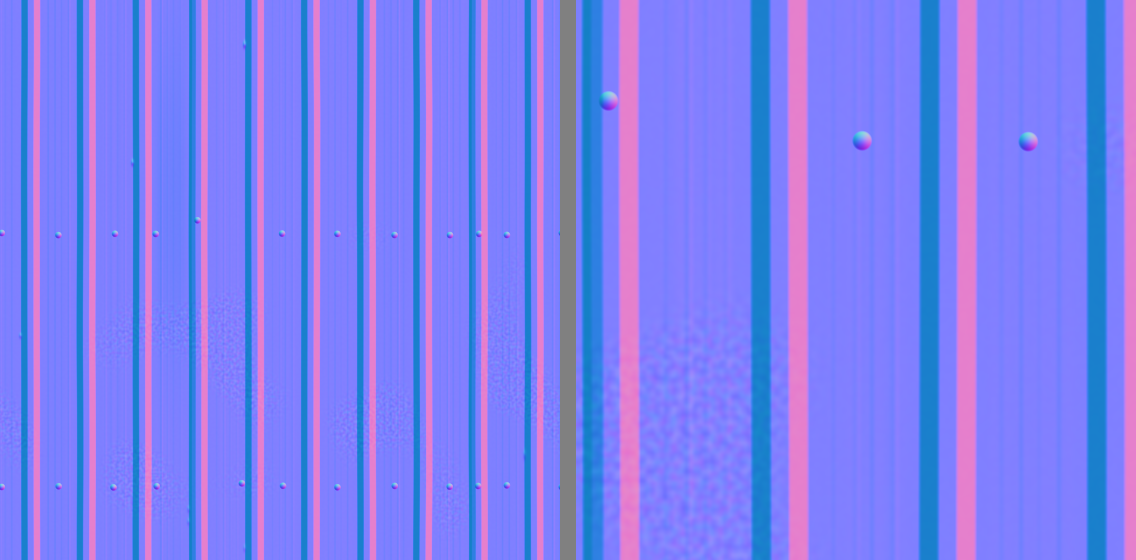
Left, the full canvas; right, a detail of the centre.
This texture map is drawn by a Shadertoy shader. Its source:

```glsl
// Tangent-space normal map of ribbed sheet metal cladding: ten raised ribs,
// a lapped joint on every fifth, faint swage lines, two rows of screws, light wear.
// Surface tilts (normal.xy / normal.z) are summed, then normalized and encoded.

#define RIBS 10.0          // ribs across the tile
#define LAP_EVERY 5.0      // one lapped joint per this many ribs
#define FLANK_TILT 1.33    // steepness of the rib flanks
#define FLANK_POS 0.111    // flank distance from the rib centre, in rib pitches
#define FLANK_HALF 0.054   // half width of a flank
#define EDGE_SOFT 0.016    // bend softness, in rib pitches
#define SWAGE_TILT 0.13    // strength of the fine lines in the pans
#define SCREW_RADIUS 0.0054
#define SCREW_ROWS vec2(0.1315, 0.582)
#define PEEL_TILT 0.20     // strength of the rough coating patches
#define DENTS 7

float hash(vec2 p) {
    vec3 q = fract(vec3(p.xyx) * 0.1031);
    q += dot(q, q.yzx + 33.33);
    return fract((q.x + q.y) * q.z);
}

// Gradient noise that wraps after a whole number of cells
float corner(vec2 cell, vec2 offset, vec2 period) {
    float angle = 6.2832 * hash(mod(cell, period) + 7.0);
    return dot(vec2(cos(angle), sin(angle)), offset);
}

float gradientNoise(vec2 p, vec2 period) {
    vec2 i = floor(p), f = p - i;
    vec2 w = f * f * f * (f * (f * 6.0 - 15.0) + 10.0);
    vec2 e = vec2(1.0, 0.0);
    float low = mix(corner(i, f, period), corner(i + e.xy, f - e.xy, period), w.x);
    float high = mix(corner(i + e.yx, f - e.yx, period), corner(i + e.xx, f - e.xx, period), w.x);
    return mix(low, high, w.y);
}

float band(float x, float halfWidth, float soft) {
    return 1.0 - smoothstep(halfWidth - soft, halfWidth + soft, abs(x));
}

// Shortest offset between two points of the repeating tile
vec2 wrapDelta(vec2 a, vec2 b) {
    vec2 d = a - b;
    return d - round(d);
}

float ribTilt(vec2 uv, float soft) {
    float x = uv.x * RIBS;
    float id = floor(x);
    float sway = 0.012 * gradientNoise(vec2(id + 0.5, uv.y * 4.0), vec2(RIBS, 4.0));
    float u = x - id - 0.543 - sway - 0.018 * (hash(vec2(id, 3.0)) - 0.5);
    float left = band(u + FLANK_POS, FLANK_HALF, soft);
    if (mod(id, LAP_EVERY) == 3.0) {   // sheet edge, then the shallower sheet below
        left = 1.15 * band(u + 0.140, 0.024, soft) + 0.62 * band(u + 0.082, 0.034, soft);
    }
    return FLANK_TILT * (band(u - FLANK_POS, FLANK_HALF, soft) - left);
}

// Swage lines and slight warping of the flat pan between two ribs
float panTilt(vec2 uv, float soft) {
    float x = uv.x * RIBS + 0.46;
    float id = mod(floor(x), RIBS);
    float f = fract(x) - 0.5;
    float tilt = 0.0;
    for (int i = 0; i < 4; i++) {
        float k = float(i);
        float h = hash(vec2(id, 11.0 + k));
        float u = f + 0.157 - 0.115 * k - 0.02 * (h - 0.5);
        float strength = SWAGE_TILT * (0.4 + 0.8 * hash(vec2(id, 23.0 + k)));
        tilt += strength * (band(u - 0.014, 0.013, soft) * step(0.55, h) - band(u + 0.014, 0.013, soft));
    }
    float streak = gradientNoise(vec2(uv.x * 120.0, 0.5), vec2(120.0, 1.0));
    float warp = 0.05 * (hash(vec2(id, 41.0)) - 0.5);
    if (id == 3.0) warp -= 0.15 * (0.55 + 0.45 * sin(6.2832 * (uv.y - 0.4)));
    return tilt + (0.07 * streak + warp) * band(f, 0.27, 0.08);
}

// Domed screw heads; the last slot is an extra screw through a lap
vec2 screwTilt(vec2 uv, float px) {
    vec2 tilt = vec2(0.0);
    for (int i = 0; i < 22; i++) {
        float k = mod(float(i), 11.0);
        bool upper = i >= 11;
        vec2 c = vec2(k + 0.04, upper ? SCREW_ROWS.y : SCREW_ROWS.x);
        if (k == 3.0) c.x -= 0.25;
        if (k == 4.0) c += upper ? vec2(-0.5, 0.024) : vec2(0.27, 0.004);
        if (k == 10.0) c.x = 8.55;
        c += (vec2(hash(vec2(i, 51)), hash(vec2(i, 52))) - 0.5) * vec2(0.03, 0.004);
        vec2 d = wrapDelta(uv, vec2(c.x / RIBS, c.y)) / SCREW_RADIUS;
        float r = length(d), aa = 0.12 + 0.5 * px / SCREW_RADIUS;
        tilt += 1.1 * d * (1.0 - smoothstep(1.0 - aa, 1.0 + aa, r));
    }
    return tilt;
}

// Rough coating low on the sheet, and small knocks along the rib edges
vec2 wearTilt(vec2 uv) {
    float patches = gradientNoise(uv * 6.0, vec2(6.0)) + 0.25 * sin(6.2832 * uv.y);
    vec2 grain = vec2(gradientNoise(uv * 180.0, vec2(180.0)),
                      gradientNoise(uv * 180.0 + 61.0, vec2(180.0)));
    vec2 tilt = PEEL_TILT * grain * (0.06 + smoothstep(0.2, 0.55, patches));
    for (int i = 0; i < DENTS; i++) {
        vec2 h = vec2(hash(vec2(i, 71)), hash(vec2(i, 83)));
        vec2 c = vec2((floor(h.x * RIBS) + 0.37) / RIBS, h.y);
        vec2 d = wrapDelta(uv, c) / vec2(0.0025, 0.004 + 0.004 * h.x);
        tilt += (0.4 + 0.7 * h.y) * d * exp(-dot(d, d));
    }
    return tilt;
}

void mainImage(out vec4 fragColor, in vec2 fragCoord) {
    vec2 uv = fragCoord / iResolution.xy;
    float px = 1.0 / iResolution.y;
    float soft = max(EDGE_SOFT, 0.7 * px * RIBS);
    vec2 tilt = vec2(ribTilt(uv, soft) + panTilt(uv, soft), 0.0);
    tilt += screwTilt(uv, px) + wearTilt(uv);
    fragColor = vec4(0.5 + 0.5 * normalize(vec3(tilt, 1.0)), 1.0);
}
```
